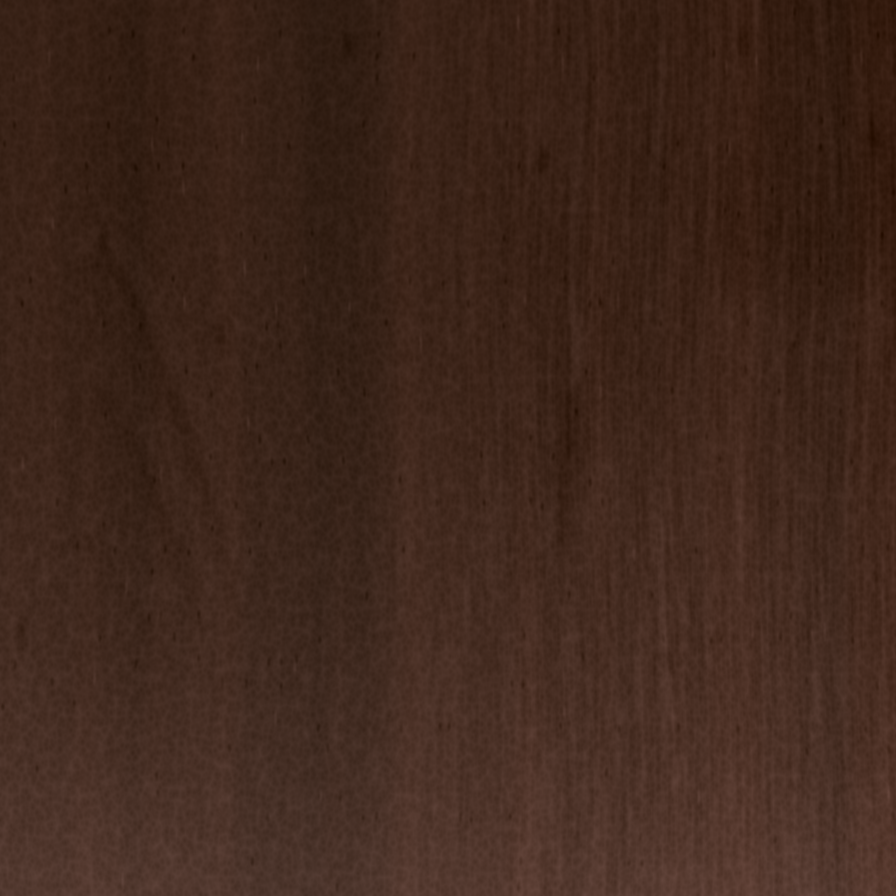
Give the GLSL for this texture, as a Shadertoy shader.

```glsl
// Dark walnut board: vertical grain, soft arches at left, fine fibres at right, paler foot.
#define DARK vec3(0.195, 0.108, 0.062)
#define PALE vec3(0.345, 0.238, 0.200)
#define WARM_TINT vec3(0.016, -0.002, -0.008)
#define BAND_DEPTH 0.050
#define FIBRE_DEPTH 0.42
#define MOTTLE_DEPTH 0.30
#define GRIT_DEPTH 0.22
#define ARCH_DEPTH 0.13
#define PORE_DEPTH 0.36

vec2 hash2(vec2 p) {
    vec3 q = fract(vec3(p.xyx) * vec3(0.1031, 0.1030, 0.0973));
    q += dot(q, q.yzx + 33.33);
    return fract((q.xx + q.yz) * q.zy);
}

// Distance to the nearest scattered point, centred near zero
float cellular(vec2 p) {
    vec2 cell = floor(p), f = p - cell;
    float nearest = 4.0;
    for (int j = -1; j <= 1; j++)
    for (int i = -1; i <= 1; i++) {
        vec2 o = vec2(i, j);
        vec2 d = o + hash2(cell + o) - f;
        nearest = min(nearest, dot(d, d));
    }
    return sqrt(nearest) - 0.46;
}

// Sparse soft spots, one at most per cell
float flecks(vec2 p, float chance, vec2 radius) {
    vec2 cell = floor(p);
    vec2 centre = mix(vec2(0.35), vec2(0.65), hash2(cell + 17.0));
    float present = step(hash2(cell + 71.0).x, chance);
    return present * smoothstep(1.0, 0.0, length((p - cell - centre) / radius));
}

// Broad irregular vertical bands
float bands(vec2 p) {
    float sum = 0.0, freq = 17.0, amp = 1.0;
    for (int i = 0; i < 5; i++) {
        float k = float(i);
        float bend = 0.5 * sin(p.y * (3.0 + k) + k * 2.1);
        sum += amp * sin(p.x * freq + bend + k * 1.7 + 0.9 * sin(p.x * 9.0 + k));
        freq *= 1.73;
        amp *= 0.80;
    }
    return sum;
}

// Nested cathedral arches, seen mainly on their right flank
float arches(vec2 p) {
    float dx = p.x - 0.085, sum = 0.0;
    for (int i = 0; i < 3; i++) {
        float k = float(i);
        float crest = 0.72 - 0.16 * k + 0.012 * sin(p.x * 60.0 + k);
        float d = (p.y + 13.0 * dx * dx - crest) / sqrt(1.0 + 676.0 * dx * dx);
        float line = exp(-pow((d + 0.006) / 0.011, 2.0));
        float rim = exp(-pow((d - 0.014) / 0.013, 2.0));
        sum += (0.7 * rim - line) * (1.0 - 0.25 * k);
    }
    return sum * smoothstep(0.05, 0.11, p.x) * smoothstep(0.29, 0.21, p.x)
               * smoothstep(0.18, 0.4, p.y);
}

// Long streak fading at both ends
float streak(vec2 p, float x, vec2 span, float width) {
    float d = (p.x - x - 0.006 * sin(p.y * 14.0)) / width;
    float mid = 0.5 * (span.x + span.y);
    return exp(-d * d) * smoothstep(span.x, mid, p.y) * smoothstep(span.y, mid, p.y);
}

void mainImage(out vec4 fragColor, in vec2 fragCoord) {
    vec2 uv = fragCoord / iResolution.xy;
    vec2 p = uv + vec2(0.004 * sin(uv.y * 8.0 + uv.x * 5.0), 0.0);
    float rightSide = smoothstep(0.36, 0.68, uv.x);

    // Light falling off towards the top
    float shade = 0.19 + 0.72 * pow(1.0 - uv.y, 2.4);
    shade += 0.07 * rightSide * smoothstep(0.75, 0.4, uv.y);

    // Dark columns, a paler one between them, and a darker upper right
    shade -= 0.13 * exp(-pow((uv.x - 0.375) / 0.065, 2.0));
    shade += 0.09 * exp(-pow((uv.x - 0.27) / 0.045, 2.0)) * smoothstep(0.4, 0.75, uv.y);
    shade -= 0.12 * smoothstep(0.72, 0.86, uv.x) * smoothstep(0.64, 0.70, uv.y);
    shade -= 0.10 * exp(-pow((uv.x - 0.14) / 0.09, 2.0)) * smoothstep(0.0, 0.3, uv.y);

    // Grain: bands, fibres, arches and single streaks
    float band = bands(p);
    float fibre = cellular(p * vec2(95.0, 4.5)) + 0.7 * cellular(p * vec2(170.0, 9.0) + 40.0);
    shade += BAND_DEPTH * band * mix(0.8, 0.6, rightSide);
    shade += FIBRE_DEPTH * fibre * mix(0.15, 0.75, rightSide);
    shade += ARCH_DEPTH * arches(p);
    shade -= 0.28 * streak(p, 0.63, vec2(0.32, 0.68), 0.013);
    shade += 0.24 * streak(p, 0.643, vec2(0.54, 0.68), 0.005);
    shade += 0.28 * streak(p, 0.745, vec2(0.04, 0.56), 0.004);

    // Surface mottle, fine grit, pores, small knots and pale nicks
    float mottle = cellular(p * vec2(120.0, 90.0)) + 0.6 * cellular(p * vec2(62.0, 38.0) + 9.0);
    float grit = cellular(p * vec2(190.0, 150.0) + 23.0);
    shade += (MOTTLE_DEPTH * mottle + GRIT_DEPTH * grit) * mix(1.0, 0.7, uv.y);
    shade -= PORE_DEPTH * flecks(p * vec2(75.0, 40.0), 0.07, vec2(0.25, 0.3));
    shade -= 0.28 * flecks(p * vec2(14.0, 9.0) + 3.0, 0.07, vec2(0.15, 0.25));
    shade += 0.32 * flecks(p * vec2(60.0, 22.0) + 5.0, 0.025, vec2(0.18, 0.3));

    // Red and olive drift across the board
    float warmth = 0.14 * band + 0.45 * rightSide - 0.2 + 0.6 * smoothstep(0.92, 1.0, uv.x);
    warmth -= 0.4 * exp(-pow((uv.x - 0.37) / 0.08, 2.0));
    warmth += 0.4 * exp(-pow((uv.x - 0.27) / 0.05, 2.0)) * uv.y;
    vec3 color = mix(DARK, PALE, shade) + WARM_TINT * clamp(warmth, -1.0, 1.2);
    fragColor = vec4(clamp(color, 0.0, 1.0), 1.0);
}
```
